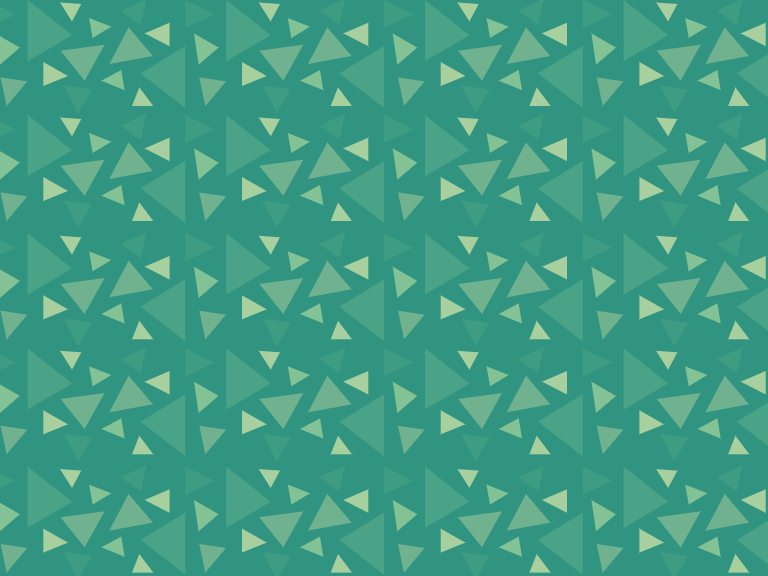
Write a Shadertoy shader that draws this pattern.

```glsl
// Scattered flat triangles in five greens, repeated as a wide tile.
// Each triangle is the intersection of three half-planes, wrapped around its
// own centre so it repeats seamlessly; rows alternate between two spacings.

const float CANVAS_WIDTH = 768.0;    // design units across the canvas
const float TILE_WIDTH = 198.7;
const float ROW_PAIR = 233.3;        // height of two rows
const float ROW_STEP = 115.0;        // first row to second row of a pair
const vec2 TILE_ORIGIN = vec2(27.6, 0.0);

const vec3 TEAL  = vec3(0.188, 0.580, 0.500);
const vec3 DIM   = vec3(0.245, 0.612, 0.515);
const vec3 JADE  = vec3(0.290, 0.640, 0.530);
const vec3 SAGE  = vec3(0.440, 0.700, 0.560);
const vec3 LEAF  = vec3(0.510, 0.760, 0.580);
const vec3 CREAM = vec3(0.660, 0.810, 0.620);

// Offset from the nearest repeat of a centre
vec2 wrapOffset(vec2 offset) {
    vec2 period = vec2(TILE_WIDTH, ROW_PAIR);
    vec2 even = offset - period * round(offset / period);
    float odd = offset.y - ROW_STEP;
    odd -= ROW_PAIR * round(odd / ROW_PAIR);
    return vec2(even.x, abs(even.y) < abs(odd) ? even.y : odd);
}

// Signed distance to the line a-b, positive on its right side
float edgeDistance(vec2 p, vec2 a, vec2 b) {
    vec2 dir = normalize(b - a);
    return dot(p - a, vec2(dir.y, -dir.x));
}

float triangleDistance(vec2 p, vec2 a, vec2 b, vec2 c) {
    float winding = sign(edgeDistance(c, a, b));
    vec3 edges = vec3(edgeDistance(p, a, b), edgeDistance(p, b, c), edgeDistance(p, c, a));
    edges *= -winding;
    return max(edges.x, max(edges.y, edges.z));
}

// Paints one repeating triangle over the colour so far
void paint(inout vec3 color, vec2 p, float pixel, vec3 tint, vec2 a, vec2 b, vec2 c) {
    vec2 center = (min(a, min(b, c)) + max(a, max(b, c))) * 0.5;
    vec2 q = wrapOffset(p - center) + center;
    float d = triangleDistance(q, a, b, c);
    color = mix(color, tint, clamp(0.5 - d / pixel, 0.0, 1.0));
}

// Corners are measured rightward and downward from the tile origin
vec3 trianglePattern(vec2 p, float pixel) {
    vec3 color = TEAL;

    // Large and faint shapes
    paint(color, p, pixel, JADE, vec2(0, 0), vec2(0, 61.2), vec2(44.5, 35.2));
    paint(color, p, pixel, JADE, vec2(113, 73.4), vec2(157.7, 46), vec2(157.7, 108));
    paint(color, p, pixel, DIM, vec2(93, 10.7), vec2(119, -1.3), vec2(113, 24.7));
    paint(color, p, pixel, DIM, vec2(36.4, 85.4), vec2(64.4, 89.4), vec2(50.4, 113.2));
    paint(color, p, pixel, DIM, vec2(157.7, 0), vec2(187, 14.3), vec2(157.7, 28));

    // Medium shapes
    paint(color, p, pixel, SAGE, vec2(33, 50.7), vec2(77, 44.7), vec2(57, 80.7));
    paint(color, p, pixel, SAGE, vec2(101, 27.4), vec2(125.3, 56), vec2(81.7, 64));
    paint(color, p, pixel, SAGE, vec2(171.7, 77.4), vec2(198.4, 81.4), vec2(177.7, 106));

    // Small bright shapes
    paint(color, p, pixel, LEAF, vec2(61.5, 18), vec2(83.7, 26.7), vec2(65, 38));
    paint(color, p, pixel, LEAF, vec2(73.7, 80.7), vec2(93.7, 70), vec2(97, 90.2));
    paint(color, p, pixel, LEAF, vec2(166.4, 33.4), vec2(191, 47.6), vec2(171, 64.7));
    paint(color, p, pixel, CREAM, vec2(32.4, 2.5), vec2(53.7, 4), vec2(44.4, 21.4));
    paint(color, p, pixel, CREAM, vec2(117, 33.4), vec2(142, 22.7), vec2(142, 46.2));
    paint(color, p, pixel, CREAM, vec2(111.7, 87.4), vec2(125.7, 106), vec2(104.4, 106));
    paint(color, p, pixel, CREAM, vec2(15.7, 62), vec2(40.4, 76), vec2(15.7, 86));
    return color;
}

void mainImage(out vec4 fragColor, in vec2 fragCoord) {
    float pixel = CANVAS_WIDTH / iResolution.x;
    vec2 fromTop = vec2(fragCoord.x, iResolution.y - fragCoord.y) * pixel;
    fragColor = vec4(trianglePattern(fromTop - TILE_ORIGIN, pixel), 1.0);
}
```
